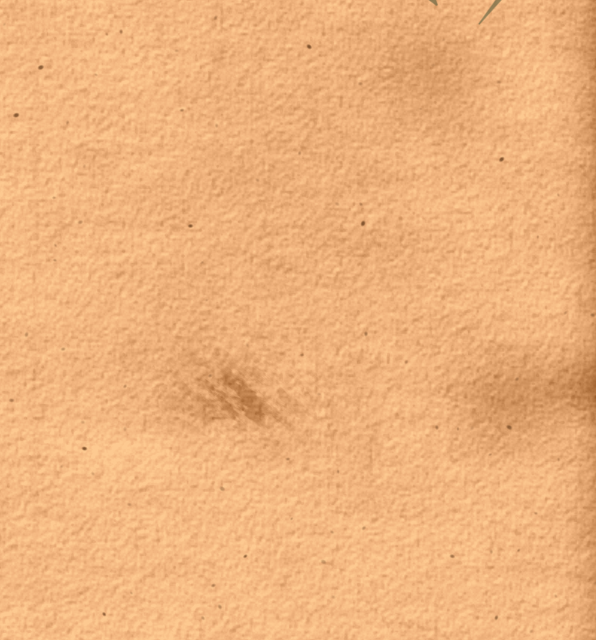
Write a WebGL 2 fragment shader that draws this texture.

```glsl
#version 300 es
precision highp float;
// Aged tan paper with embossed grain, soft brown stains and scattered specks.

uniform vec2 u_resolution;
out vec4 fragColor;

const vec3 PAPER = vec3(0.95, 0.71, 0.50);
const vec3 SHADE_AXIS = vec3(0.98, 1.0, 0.97);
const vec3 LIGHT_AXIS = vec3(0.55, 1.0, 0.80);
const vec3 SPECK_COLOR = vec3(0.45, 0.28, 0.14);
const vec3 INK_COLOR = vec3(0.42, 0.40, 0.26);

float hash(vec2 p) {
    vec3 q = fract(vec3(p.xyx) * 0.1031);
    q += dot(q, q.yzx + 33.33);
    return fract((q.x + q.y) * q.z);
}

float noise(vec2 p) {
    vec2 i = floor(p), f = fract(p);
    f = f * f * (3.0 - 2.0 * f);
    float low = mix(hash(i), hash(i + vec2(1, 0)), f.x);
    float high = mix(hash(i + vec2(0, 1)), hash(i + vec2(1, 1)), f.x);
    return mix(low, high, f.y);
}

float fbm(vec2 p) {
    float sum = 0.0, weight = 0.5;
    for (int i = 0; i < 4; i++) {
        sum += weight * noise(p);
        p = mat2(1.6, 1.2, -1.2, 1.6) * p + 17.3;
        weight *= 0.5;
    }
    return sum;
}

vec2 rotate(vec2 p, float angle) {
    float c = cos(angle), s = sin(angle);
    return vec2(c * p.x + s * p.y, c * p.y - s * p.x);
}

// Soft elliptical falloff, 1 at the centre
float blot(vec2 p, vec2 center, vec2 radius) {
    vec2 d = (p - center) / radius;
    return exp(-dot(d, d));
}

float paperHeight(vec2 p) {
    vec2 q = rotate(p, 0.45);
    return 0.8 * noise(q * vec2(105.0, 135.0)) + 0.8 * noise(p * 215.0 + 31.0)
         + 0.35 * noise(p * vec2(36.0, 58.0) + 7.0);
}

// Light from the upper left across the paper surface
float relief(vec2 p) {
    vec2 toLight = vec2(-0.0016, 0.0022);
    return paperHeight(p - toLight) - paperHeight(p + toLight);
}

// Many short rubbed streaks inside a slanted ellipse
float smudge(vec2 p, vec2 center, float angle) {
    vec2 q = rotate(p - center, angle);
    float streaks = smoothstep(0.32, 0.62, fbm(q * vec2(34.0, 88.0) + 11.0));
    float core = blot(q, vec2(0.0), vec2(0.095, 0.042));
    float halo = blot(p, center + vec2(0.01, 0.01), vec2(0.15, 0.068));
    return core * (0.45 + 0.4 * streaks) + 0.55 * halo * streaks;
}

float strokeMask(vec2 p, vec2 a, vec2 b, float width, float pixel) {
    vec2 ab = b - a;
    float t = clamp(dot(p - a, ab) / dot(ab, ab), 0.0, 1.0);
    float d = length(p - a - ab * t) - width * (0.3 + 0.7 * t);
    return 1.0 - smoothstep(-pixel, pixel, d);
}

// One optional jittered fleck in each grid cell
float specks(vec2 p, float cell, float chance, float size, float pixel) {
    vec2 id = floor(p / cell);
    vec2 jitter = 0.15 + 0.7 * vec2(hash(id + 3.7), hash(id + 51.2));
    vec2 q = rotate(p - (id + jitter) * cell, 6.28 * hash(id + 9.1));
    float radius = size * mix(0.5, 1.0, hash(id + 27.4));
    float d = length(q * vec2(0.85, 1.15)) - radius;
    float mask = 1.0 - smoothstep(-1.2 * pixel, 1.5 * pixel, d);
    return mask * step(hash(id + 77.7), chance) * mix(0.35, 0.9, hash(id + 14.6));
}

void main() {
    vec2 p = gl_FragCoord.xy / u_resolution.y;
    float pixel = 1.0 / u_resolution.y;
    float rightGap = u_resolution.x / u_resolution.y - p.x;
    vec2 warped = p + 0.04 * (vec2(fbm(p * 14.0), fbm(p * 14.0 + 40.0)) - 0.47);

    // Surface grain, small pits, mottling and faint laid lines
    float tone = 0.019 + 0.083 * relief(p);
    tone -= 0.055 * smoothstep(0.62, 0.95, noise(p * 150.0 + 63.0));
    tone += 0.060 * (fbm(p * 7.0 + 2.0) - 0.47);
    tone += 0.075 * (fbm(p * vec2(14.0, 46.0)) - 0.47);
    tone += 0.034 * (noise(p * 430.0) - 0.5);
    tone += 0.014 * (noise(vec2(p.x * 75.0, p.y * 3.0)) - 0.5);
    tone -= 0.020 * exp(-pow((p.x - 0.055) / 0.006, 2.0));
    tone += 0.040 * blot(warped, vec2(0.20, 0.295), vec2(0.085, 0.022));

    // Broad shading and stains
    tone -= 0.045 * blot(p, vec2(0.42, 0.68), vec2(0.23, 0.28));
    tone -= 0.090 * blot(warped, vec2(0.67, 0.90), vec2(0.105, 0.085));
    tone -= 0.140 * blot(warped, vec2(0.785, 0.375), vec2(0.070, 0.080));
    tone -= 0.140 * blot(warped, vec2(0.915, 0.395), vec2(0.075, 0.045));
    tone -= 0.165 * smudge(p, vec2(0.375, 0.375), -0.62);
    tone -= (0.13 + 0.08 * p.y) * exp(-rightGap / 0.027);
    vec3 color = PAPER + SHADE_AXIS * min(tone, 0.0) + LIGHT_AXIS * clamp(tone, 0.0, 0.08);

    // Specks and ink strokes clipped by the top edge
    float flecks = max(specks(p, 0.105, 0.38, 0.0032, pixel),
                       0.6 * specks(p + 0.37, 0.061, 0.25, 0.0022, pixel));
    color = mix(color, SPECK_COLOR, flecks);
    float ink = max(strokeMask(p, vec2(0.749, 0.963), vec2(0.782, 1.004), 0.004, pixel),
                    strokeMask(p, vec2(0.682, 0.993), vec2(0.674, 1.004), 0.006, pixel));
    color = mix(color, INK_COLOR, 0.7 * ink);
    fragColor = vec4(clamp(color, 0.0, 1.0), 1.0);
}
```
